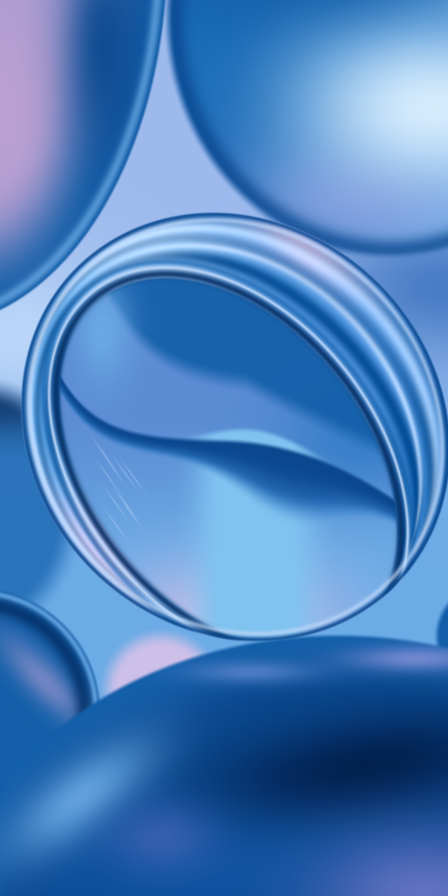
This background is drawn by a Shadertoy shader. Its source:

```glsl
const vec3 NAVY = vec3(.01, .17, .38);
const vec3 DEEP = vec3(.04, .28, .56);
const vec3 BLUE = vec3(.07, .37, .66);
const vec3 AZURE = vec3(.20, .49, .78);
const vec3 SKY = vec3(.42, .67, .9);
const vec3 PALE = vec3(.75, .85, .98);
const vec3 LILAC = vec3(.66, .61, .82);
const vec3 PINK = vec3(.8, .75, .91);

vec2 turn(vec2 p, float a) {
    return vec2(cos(a) * p.x + sin(a) * p.y, cos(a) * p.y - sin(a) * p.x);
}

// Approximate signed distance to an ellipse
float ellipse(vec2 p, vec2 r) {
    float k = length(p / r);
    return k * (k - 1.) / max(length(p / (r * r)), 1e-4);
}

float fill(float d, float soft) { return 1. - smoothstep(-soft, soft, d); }
float line(float d, float width) { return exp(-d * d / (width * width)); }
float hash(float n) { return fract(sin(n * 127.1) * 43758.5453); }

void tint(inout vec3 c, vec3 color, float amount) { c = mix(c, color, amount); }

// Soft tilted spot: centre in xy, size in zw
void spot(inout vec3 c, vec3 color, vec2 p, vec4 s, float angle) {
    vec2 q = turn(p - s.xy, angle) / s.zw;
    tint(c, color, .9 * exp(-dot(q, q)));
}

vec3 backdrop(vec2 p) {
    vec3 c = mix(SKY, vec3(.62, .73, .93), smoothstep(.7, 1.5, p.y));
    spot(c, PALE, p, vec4(.05, 1.25, .25, .18), 0.);
    spot(c, vec3(.25, .46, .76), p, vec4(1, 1.36, .3, .16), 0.);
    vec3 orb = mix(BLUE, AZURE, .5);
    spot(orb, NAVY, p, vec4(0, 1.1, .2, .07), 0.);
    tint(c, orb, .9 * fill(ellipse(p - vec2(-.03, .87), vec2(.19, .26)), .035));
    tint(c, PINK, fill(length(p - vec2(.36, .46)) - .12, .025));
    tint(c, BLUE, fill(length(p - vec2(1.09, .58)) - .115, .008));
    return c;
}

void upperOrbs(inout vec3 c, vec2 p) {
    // Right orb
    float d = ellipse(p - vec2(.872, 1.961), vec2(.497, .534));
    vec3 orb = mix(vec3(.1, .42, .72), SKY, smoothstep(.5, .95, p.x));
    spot(orb, vec3(.48, .6, .86), p, vec4(.78, 1.54, .28, .13), 0.);
    spot(orb, vec3(.88, .95, 1), p, vec4(.97, 1.76, .28, .17), 0.);
    spot(orb, BLUE, p, vec4(.7, 2.05, .4, .12), 0.);
    tint(orb, DEEP, .75 * line(d + .015, .025));
    tint(c, orb, fill(d, .012));
    // Left orb
    d = ellipse(p - vec2(-.156, 2.104), vec2(.529, .833));
    orb = mix(BLUE, LILAC, smoothstep(.03, .25, -d));
    spot(orb, vec3(.74, .63, .82), p, vec4(.02, 1.76, .11, .26), 0.);
    spot(orb, DEEP, p, vec4(.23, 1.9, .09, .26), 0.);
    tint(orb, SKY, .7 * line(d + .018, .012));
    tint(orb, BLUE, .8 * line(d, .006));
    tint(c, orb, fill(d, .004));
}

// Refracted scene inside the lens
vec3 lens(vec2 p) {
    vec3 c = mix(SKY, vec3(.36, .55, .83), smoothstep(.7, 1.1, p.y));
    spot(c, AZURE, p, vec4(.8, 1.02, .18, .13), 0.);
    float veil = 1.13 + .17 * exp(2.4 - p.x * 9.) - .45 * max(p.x - .55, 0.);
    tint(c, BLUE, .92 * smoothstep(-.025, .03, p.y - veil));
    spot(c, SKY, p, vec4(.23, 1.26, .06, .11), 0.);
    spot(c, PINK, p, vec4(.5, .61, .26, .14), 0.);
    // Wave with a bright crest
    float bend = max(p.x - .5, 0.);
    float below = 1.015 + .1 * exp(2. - p.x * 12.) - .9 * bend * bend - p.y;
    float depth = below / (.035 + .1 * line(p.x - .65, .16));
    float cap = .028 * line(p.x - .57, .13);
    tint(c, vec3(.5, .76, .94), fill(-below - cap, .008) * smoothstep(.002, .02, cap));
    vec3 wave = mix(DEEP, AZURE, smoothstep(.2, 1.2, depth));
    tint(c, wave, smoothstep(-.006, .008, below) * fill(depth - .98, .27));
    // Fine scratches
    for (float i = 0.; i < 9.; i++) {
        vec4 scratch = vec4(.23 + .12 * hash(i), .8 + .2 * hash(i + 20.), .035, .0018);
        spot(c, mix(c, PALE, .4), p, scratch, -.95);
    }
    return c;
}

void glass(inout vec3 c, vec2 p) {
    vec2 q = p - vec2(.526, 1.047);
    float outer = ellipse(turn(q, -.785), vec2(.503, .453));
    float inner = ellipse(turn(p - vec2(.51, .966), -.908), vec2(.465, .31));
    float t = clamp(inner / max(inner - outer, .001), 0., 1.);
    float side = dot(q, vec2(.8, .6)) / max(length(q), .001);
    float right = smoothstep(-.1, .6, side);
    // Thick shell with bent reflections
    vec3 shell = mix(SKY, vec3(.3, .56, .84), right);
    spot(shell, mix(SKY, PALE, .7), p, vec4(.36, 1.43, .2, .09), 0.);
    spot(shell, PINK, p, vec4(.68, 1.45, .16, .045), -.6);
    spot(shell, PINK, p, vec4(.23, .76, .17, .05), -.95);
    spot(shell, BLUE, p, vec4(.93, .87, .08, .25), 0.);
    spot(shell, BLUE, p, vec4(.13, 1.13, .05, .18), 0.);
    tint(shell, BLUE, .8 * right * line(t - .34, .13));
    tint(shell, PALE, .7 * right * line(t - .52, .04));
    tint(shell, PALE, .55 * line(t - .78, .07));
    shell += .09 * sin(t * 22. + 3. * side + 5. * q.y) * smoothstep(0., .3, t);
    // Lens boundary and outer rim
    tint(shell, lens(p), fill(inner, .004));
    tint(shell, NAVY, .85 * line(inner - .009, .009));
    tint(shell, PALE, .9 * line(inner - .024, .004));
    tint(shell, BLUE, .6 * line(inner - .036, .007));
    tint(shell, PALE, .65 * line(outer + .017, .006));
    tint(shell, DEEP, .85 * line(outer + .004, .006));
    tint(c, shell, fill(outer, .003));
}

void lowerOrbs(inout vec3 c, vec2 p) {
    // Small left bubble
    float d = length(p - vec2(-.052, .411)) - .275;
    vec3 orb = BLUE;
    spot(orb, mix(BLUE, LILAC, .7), p, vec4(.1, .48, .13, .04), -.8);
    tint(orb, NAVY, .75 * line(d + .035, .02));
    tint(orb, SKY, .8 * line(d + .009, .007));
    tint(c, orb, fill(d, .004));
    // Large foreground orb
    d = ellipse(p - vec2(.755, -.083), vec2(.859, .664));
    orb = mix(BLUE, DEEP, smoothstep(0., .15, -d));
    spot(orb, vec3(.05, .33, .64), p, vec4(.45, .1, .4, .2), 0.);
    spot(orb, vec3(0, .11, .28), p, vec4(.82, .29, .36, .11), .15);
    spot(orb, SKY, p, vec4(.18, .22, .19, .075), .65);
    spot(orb, vec3(.22, .38, .69), p, vec4(.36, .13, .12, .08), 0.);
    spot(orb, vec3(.42, .46, .78), p, vec4(.95, 0, .24, .14), 0.);
    spot(orb, vec3(.32, .5, .78), p, vec4(.56, .5, .14, .025), 0.);
    spot(orb, vec3(.48, .55, .83), p, vec4(.93, .53, .15, .028), 0.);
    tint(c, orb, fill(d, .006));
}

void mainImage(out vec4 fragColor, in vec2 fragCoord) {
    vec2 p = fragCoord / iResolution.xy * vec2(1, 2);
    vec3 color = backdrop(p);
    upperOrbs(color, p);
    glass(color, p);
    lowerOrbs(color, p);
    fragColor = vec4(color, 1);
}
```
